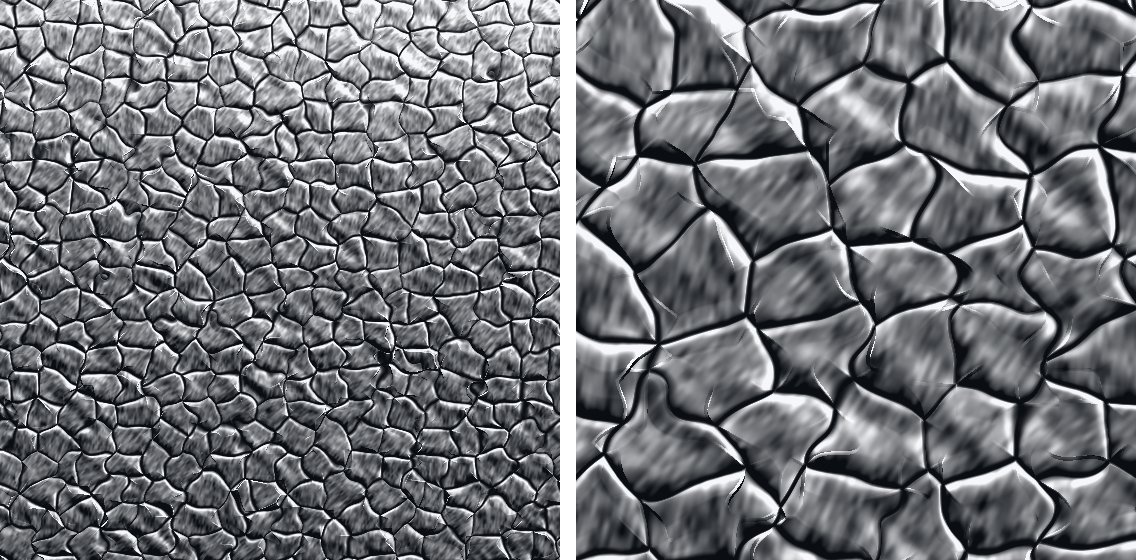
Left, the full canvas; right, a detail of the centre.
Give the GLSL for this texture, as a WebGL 2 fragment shader.

```glsl
#version 300 es
precision highp float;

#define ROWS 21.0
#define CELL_WIDTH 1.25
#define JITTER vec2(0.8, 0.42)
#define WARP 0.34
#define DOME_WIDTH 0.32
#define DOME_HEIGHT 0.30
#define WRINKLE 0.30
#define TILT 0.35
#define LIGHT_DIR vec2(0.45, 0.89)
#define LIGHT_GAIN 0.235
#define GRAIN 0.34
#define RIM_GAIN 0.30

uniform vec2 u_resolution;
out vec4 fragColor;

vec2 hash2(vec2 p) {
    vec3 q = fract(p.xyx * vec3(0.1031, 0.1030, 0.0973));
    q += dot(q, q.yzx + 33.33);
    return fract((q.xx + q.yz) * q.zy);
}

float noise(vec2 p) {
    vec2 cell = floor(p);
    vec2 f = fract(p);
    f = f * f * (3.0 - 2.0 * f);
    float low = mix(hash2(cell).x, hash2(cell + vec2(1, 0)).x, f.x);
    float high = mix(hash2(cell + vec2(0, 1)).x, hash2(cell + vec2(1, 1)).x, f.x);
    return mix(low, high, f.y);
}

vec2 rotate(vec2 p, float angle) {
    float c = cos(angle), s = sin(angle);
    return vec2(c * p.x - s * p.y, s * p.x + c * p.y);
}

// Pebbles laid in loose rows: x = distance to crease, yz = offset from seed, w = cell id
vec4 pebbles(vec2 p) {
    float nearest = 1e3, second = 1e3, id = 0.0;
    vec2 toNearest = vec2(0), toSecond = vec2(1);
    for (int j = -1; j <= 1; j++) {
        float row = floor(p.y) + float(j);
        float shift = hash2(vec2(row, 71.0)).x;
        float column = floor(p.x / CELL_WIDTH - shift);
        for (int i = -2; i <= 2; i++) {
            vec2 cell = vec2(column + float(i), row);
            vec2 random = hash2(cell + 200.0);
            vec2 seed = cell + 0.5 + JITTER * (random - 0.5) + vec2(shift, 0);
            vec2 offset = p - seed * vec2(CELL_WIDTH, 1);
            float dist = dot(offset, offset);
            if (dist < nearest) {
                second = nearest;
                toSecond = toNearest;
                nearest = dist;
                toNearest = offset;
                id = hash2(cell + 57.0).y;
            } else if (dist < second) {
                second = dist;
                toSecond = offset;
            }
        }
    }
    float edge = 0.5 * (second - nearest) / max(length(toSecond - toNearest), 0.01);
    return vec4(edge, toNearest, id);
}

vec2 warp(vec2 p) {
    vec2 bend = vec2(noise(p * 1.7 + 9.0), noise(p * 1.5 + 47.0)) - 0.5;
    return p + WARP * bend * vec2(1.6, 1.0);
}

// Rounded domes with a random tilt and slanted folds
float height(vec2 p, vec4 pebble) {
    float t = clamp(pebble.x / DOME_WIDTH, 0.0, 1.0);
    float dome = sqrt(t * (2.0 - t));
    vec2 tiltDir = vec2(cos(pebble.w * 6.283), sin(pebble.w * 6.283));
    float tilt = TILT * dot(pebble.yz, tiltDir) * t;
    float folds = noise(rotate(p, 0.75) * vec2(1.1, 2.7) + 130.0);
    float dents = noise(p * 4.3 + 310.0);
    return DOME_HEIGHT * dome + tilt + WRINKLE * folds + 0.07 * dents;
}

float heightAt(vec2 p) {
    return height(p, pebbles(warp(p)));
}

void main() {
    vec2 uv = gl_FragCoord.xy / u_resolution.y;
    vec2 p = uv * ROWS;
    float pixel = ROWS / u_resolution.y;
    vec4 pebble = pebbles(warp(p));

    // Slope towards the light
    float stepSize = 0.045;
    float h = height(p, pebble);
    vec2 slope = vec2(heightAt(p + vec2(stepSize, 0)), heightAt(p + vec2(0, stepSize))) - h;
    float lit = clamp(-dot(slope / stepSize, LIGHT_DIR), -1.8, 2.2);

    // Brushed grain, turned a little in every pebble
    vec2 brushed = rotate(p, 0.5 + 0.9 * (pebble.w - 0.5));
    float grain = noise(brushed * vec2(9.0, 3.0)) + noise(brushed * vec2(15.0, 6.0) + 80.0) - 1.0;

    // Overall sheen, brightest at the top right
    float sheen = 0.33 + 0.13 * uv.y + 0.24 * pow(uv.y, 4.0);
    sheen += 0.10 * smoothstep(0.6, 1.0, uv.y) * smoothstep(0.2, 0.8, uv.x);

    float tone = sheen + LIGHT_GAIN * lit + GRAIN * grain * (0.5 + 0.6 * sheen);
    tone += 0.14 * smoothstep(0.5, 1.3, lit);

    // Bright rims and dark creases
    float broken = smoothstep(0.2, 0.6, noise(p * 1.3 + 21.0));
    float rim = exp(-pow((pebble.x - 0.10) / 0.045, 2.0));
    tone += RIM_GAIN * rim * broken * smoothstep(-0.5, 0.8, lit);
    float crease = 1.0 - smoothstep(0.01, 0.06 + pixel, pebble.x);
    tone *= 1.0 - crease * mix(0.4, 0.85, broken);

    tone = clamp(tone, 0.05, 0.97);
    vec3 tint = vec3(-0.012, 0.0, 0.018) * (1.0 - 0.5 * tone);
    fragColor = vec4(tone + tint, 1.0);
}
```
